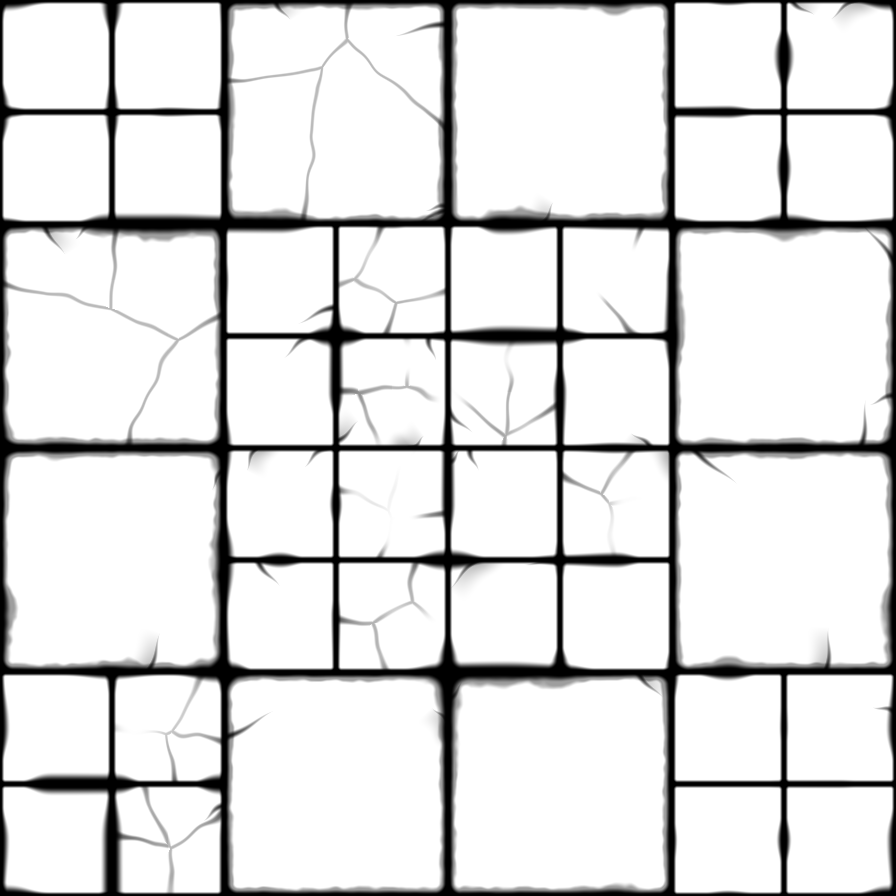
Give the GLSL for this texture map, as a three.js fragment shader.

```glsl
varying vec2 vUv;

float hash(vec2 p) {
  return fract(sin(dot(p, vec2(127.1, 311.7))) * 43758.5453);
}

// Value noise that wraps after a whole period
float wrapNoise(vec2 p, vec2 period, float seed) {
  vec2 i = floor(p), f = fract(p);
  f = f * f * (3.0 - 2.0 * f);
  vec2 a = mod(i, period) + seed * 17.0, b = mod(i + 1.0, period) + seed * 17.0;
  return mix(mix(hash(a), hash(vec2(b.x, a.y)), f.x),
             mix(hash(vec2(a.x, b.y)), hash(b), f.x), f.y);
}

// Distance inward from the rim of a rounded tile
float rimDistance(vec2 gap, float radius) {
  vec2 v = radius - gap;
  return radius - length(max(v, 0.0)) - min(max(v.x, v.y), 0.0);
}

// Distance to the borders between four jittered shards
float crackDistance(vec2 q, float size, vec2 id) {
  float near = 9.0, next = 9.0;
  vec2 nearSeed = vec2(0.0), nextSeed = vec2(0.0);
  for (int k = 0; k < 4; k++) {
    float n = float(k);
    vec2 quadrant = vec2(mod(n, 2.0), floor(n / 2.0)) - 0.5;
    vec2 jitter = vec2(hash(id + n * 3.1), hash(id + n * 5.7 + 9.0)) - 0.5;
    vec2 shard = (quadrant * 0.6 + jitter * 0.5) * size;
    float d = dot(q - shard, q - shard);
    if (d < near) {
      next = near; nextSeed = nearSeed;
      near = d; nearSeed = shard;
    } else if (d < next) {
      next = d; nextSeed = shard;
    }
  }
  return (next - near) / (2.0 * max(length(nextSeed - nearSeed), 0.001));
}

// Tapered splits from the rim, each with a soft shadow on one side
float chips(vec2 q, float size, vec2 id, float large) {
  float dark = 0.0;
  for (int k = 0; k < 4; k++) {
    vec2 key = id + float(k) * 7.3 + 2.0;
    float turn = floor(hash(key) * 4.0) * 1.5708;
    mat2 spin = mat2(cos(turn), sin(turn), -sin(turn), cos(turn));
    float side = hash(key + 1.7) * 2.0 - 1.0;
    vec2 start = spin * vec2(sign(side) * sqrt(abs(side)) * 0.48, 0.5) * size;
    vec2 dir = spin * normalize(vec2(hash(key + 4.1) * 3.0 - 1.5, -1.0));
    float reach = mix(0.025, 0.065, hash(key + 6.3)) * mix(0.75, 1.0, large);
    vec2 r = q - start;
    float along = dot(r, dir) / reach;
    float across = dot(r, vec2(-dir.y, dir.x)) + 0.002 * sin(along * 5.0);
    float taper = clamp(1.0 - along, 0.0, 1.0);
    float split = 1.0 - smoothstep(0.0, 0.0055 * taper + 0.0005, abs(across));
    float shadow = smoothstep(-0.001, 0.001, across)
                 * (1.0 - smoothstep(0.0, 0.025, across));
    float present = step(mix(0.86, 0.5, large), hash(key + 8.9));
    float shadowed = step(0.5, hash(key + 11.0));
    dark = max(dark, present * taper * max(split * 0.95, shadow * shadowed * 0.32));
  }
  return dark;
}

void main() {
  vec2 p = fract(vUv);

  // Blocks stay whole or split into four, mirrored about the centre
  vec2 block = floor(p * 4.0);
  vec2 outer = step(1.0, abs(block - 1.5));
  float large = abs(outer.x - outer.y);
  float count = mix(8.0, 4.0, large);
  float size = 1.0 / count;
  vec2 tile = floor(p * count);
  vec2 q = (fract(p * count) - 0.5) * size;
  vec2 id = tile + large * 37.0;

  // Joints swell at worn stretches
  vec2 joint = floor(p * 8.0 + 0.5);
  vec2 wear = vec2(wrapNoise(vec2(joint.x, p.y * 16.0), vec2(8.0, 16.0), 1.0),
                   wrapNoise(vec2(joint.y, p.x * 16.0), vec2(8.0, 16.0), 2.0));
  wear = smoothstep(0.5, 1.0, wear);
  vec2 gap = (0.5 * size - abs(q)) / (1.0 + wear * mix(1.7, 0.7, large));
  float d = rimDistance(gap, mix(0.006, 0.014, large));

  // Dark joints, with a ragged grey bevel on the large tiles
  float rough = wrapNoise(p * 48.0, vec2(48.0), 3.0)
              + 0.5 * wrapNoise(p * 112.0, vec2(112.0), 4.0) - 0.75;
  float bevel = 0.62 * smoothstep(0.002, 0.0075, d + rough * 0.001)
              + 0.38 * smoothstep(0.007, 0.011, d + rough * 0.005);
  float shade = mix(smoothstep(0.0012, 0.0052, d), bevel, large);

  // Fine cracks that widen and darken towards the rim
  float cracked = mix(step(0.84, hash(id + 0.5)),
                      step(abs(block.y - block.x - 2.0), 0.5), large);
  vec2 bend = vec2(wrapNoise(p * 40.0, vec2(40.0), 5.0),
                   wrapNoise(p * 40.0, vec2(40.0), 6.0)) - 0.5;
  float rim = exp(-max(d, 0.0) / 0.012);
  float crack = 1.0 - smoothstep(0.0005, 0.0028 + 0.004 * rim,
                                 crackDistance(q + bend * 0.008, size, id));
  float fade = mix(smoothstep(0.2, 0.6, wrapNoise(p * 20.0, vec2(20.0), 7.0)), 1.0, large);
  shade *= 1.0 - cracked * crack * fade * (0.27 + 0.5 * rim);

  shade *= 1.0 - chips(q, size, id, large);
  gl_FragColor = vec4(vec3(shade), 1.0);
}
```
